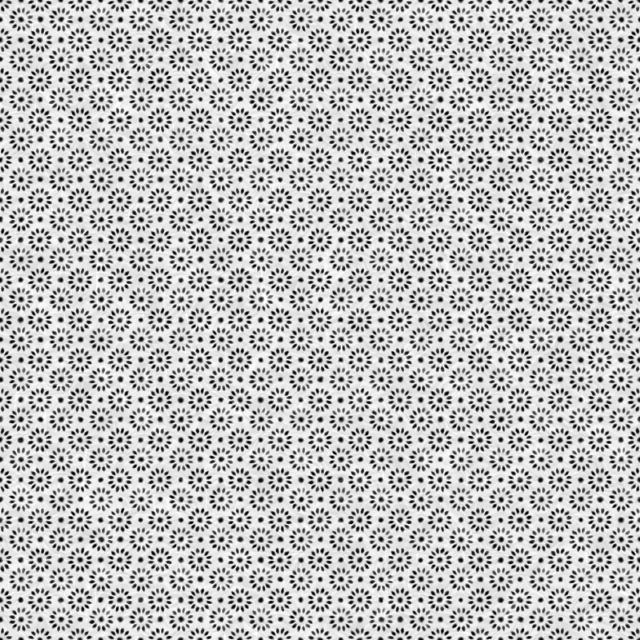
Give the GLSL for this pattern, as a WebGL 2 fragment shader.

```glsl
#version 300 es
precision highp float;
// Tiling print of small dotted rosettes on pale fibrous cloth.
// Two staggered 16 by 16 grids hold soft ink petals around a centre dot, with
// single dots between them; sheared, warped periodic noise draws the fibres.

uniform vec2 u_resolution;
out vec4 fragColor;

const float TAU = 6.2831853;
const float REPEATS = 16.0;
const float PETALS = 12.0;
const float RING_RADIUS = 0.235;
const vec2 PETAL_SIZE = vec2(0.062, 0.036);
const float DOT_RADIUS = 0.066;
const vec3 INK = vec3(0.03);
const vec3 CLOTH = vec3(0.915);

float hash(vec2 p) {
  return fract(sin(dot(p, vec2(127.1, 311.7))) * 43758.5453);
}

// Value noise that wraps after a whole number of lattice cells.
float noise(vec2 uv, vec2 period) {
  vec2 p = uv * period;
  vec2 i = floor(p);
  vec2 f = p - i;
  f = f * f * (3.0 - 2.0 * f);
  vec2 a = mod(i, period);
  vec2 b = mod(i + 1.0, period);
  return mix(mix(hash(a), hash(vec2(b.x, a.y)), f.x),
             mix(hash(vec2(a.x, b.y)), hash(b), f.x), f.y);
}

// Long thin fibres; a whole-number slope keeps them seamless.
float fibres(vec2 uv, float slope, vec2 period) {
  return noise(vec2(uv.x, uv.y + slope * uv.x), period);
}

// Ink with a bleeding edge; d is 1 near the middle of the edge.
float bleed(float d) {
  return 1.0 - smoothstep(0.3, 1.5, d);
}

// One grid of single dots, with a little variation in size.
float dots(vec2 g, vec2 offset) {
  vec2 p = g - offset;
  vec2 id = floor(p + 0.5);
  float radius = DOT_RADIUS * mix(0.9, 1.08, hash(mod(id, REPEATS) + 5.0));
  return bleed(length(p - id) / radius);
}

// One grid of rosettes: a ring of radial petals about a centre dot.
float rosettes(vec2 g, vec2 offset, float strength, float heavySide) {
  vec2 p = g - offset;
  vec2 id = floor(p + 0.5);
  p -= id;
  id = mod(id, REPEATS);

  float turn = fract(atan(p.y, p.x) / TAU + 1.0) * PETALS;
  float petal = min(floor(turn), PETALS - 1.0);
  float angle = (petal + 0.5) * TAU / PETALS;
  vec2 axis = vec2(cos(angle), sin(angle));
  vec2 q = vec2(dot(p, axis) - RING_RADIUS, dot(p, vec2(-axis.y, axis.x)));

  // Uneven inking: each petal differs, and the sides are heavier.
  float chance = hash(id * 13.0 + vec2(petal, petal * 3.0));
  float side = abs(axis.x) * 0.12 - heavySide * dot(axis, vec2(0.8, 0.6));
  float load = strength + side + 0.24 * (chance - 0.5);
  vec2 size = PETAL_SIZE * mix(0.88, 1.12, clamp(load, 0.0, 1.0));
  float ring = bleed(length(q / size)) * clamp(load, 0.5, 1.0);

  float centre = bleed(length(p) / (DOT_RADIUS * 1.04));
  return max(ring, centre);
}

void main() {
  vec2 uv = gl_FragCoord.xy / u_resolution;

  // Fibre flow bends gently around the motifs.
  vec2 wave = TAU * REPEATS * uv;
  vec2 flow = uv;
  flow.y += 0.006 * cos(wave.x) * cos(wave.y);
  flow += 0.014 * (vec2(noise(uv, vec2(23.0)),
                        noise(uv + 0.37, vec2(19.0))) - 0.5);
  float level = fibres(flow, 0.0, vec2(36.0, 260.0));
  float rising = fibres(flow, -1.0, vec2(30.0, 230.0));
  float falling = fibres(flow, 1.0, vec2(30.0, 230.0));
  float region = smoothstep(0.3, 0.7, noise(uv + 0.61, vec2(29.0)));
  float weave = mix(level, mix(rising, falling, region), 0.5);

  // A few pale upright threads cross the cloth.
  float upright = fibres(flow.yx, 0.0, vec2(24.0, 220.0));
  float thread = smoothstep(0.84, 0.98, upright);

  // Ink shapes, slightly roughened by the weave.
  vec2 rough = vec2(noise(uv, vec2(180.0)), noise(uv + 0.29, vec2(180.0)));
  vec2 g = uv * REPEATS + 0.022 * (rough - 0.5);
  float ink = rosettes(g, vec2(0.0), 0.88, 0.0);
  ink = max(ink, rosettes(g, vec2(0.53, 0.514), 0.76, 0.14));
  ink = max(ink, dots(g, vec2(0.52, 0.0)));
  ink = max(ink, dots(g, vec2(0.01, 0.514)));
  ink *= 1.0 - 0.16 * smoothstep(0.5, 0.85, weave) - 0.06 * thread;

  vec3 cloth = CLOTH + 0.16 * (weave - 0.5) + 0.05 * thread;
  fragColor = vec4(clamp(mix(cloth, INK, ink), 0.0, 1.0), 1.0);
}
```
